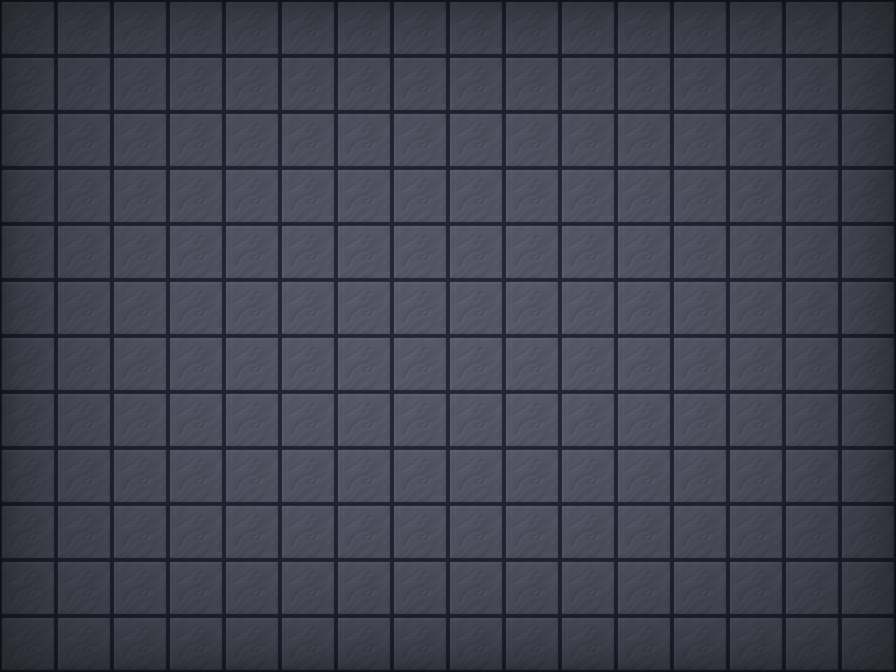
Reproduce this pattern procedurally as a Shadertoy shader.

```glsl
// Wall of square slate tiles, 16 by 12, with scratched relief, dark joints and a vignette.

float hash(vec2 p) {
    p = fract(p * vec2(0.1031, 0.1137));
    p += dot(p, p.yx + 33.3);
    return fract((p.x + p.y) * p.x * 7.13);
}

float noise(vec2 p) {
    vec2 i = floor(p), f = fract(p);
    f = f * f * (3.0 - 2.0 * f);
    return mix(mix(hash(i), hash(i + vec2(1, 0)), f.x),
               mix(hash(i + vec2(0, 1)), hash(i + vec2(1, 1)), f.x), f.y);
}

vec2 rotate(vec2 p, float angle) {
    float c = cos(angle), s = sin(angle);
    return vec2(c * p.x + s * p.y, c * p.y - s * p.x);
}

// Soft groove along the rim of an ellipse; p is already centred and turned.
float rimGroove(vec2 p, vec2 radii) {
    float d = abs(length(p / radii) - 1.0) * min(radii.x, radii.y);
    return exp(-d * d / 0.0004);
}

// Surface height of one tile, p in 0..1.
float tileHeight(vec2 p) {
    // Diagonal brush strokes, strongest at the lower right
    vec2 warp = vec2(noise(p * 5.0), noise(p * 5.0 + 17.0)) - 0.5;
    vec2 along = rotate(p + 0.06 * warp, 0.72);
    float strokes = noise(along * vec2(3.5, 19.0) + 4.0);
    float h = strokes * mix(0.25, 0.75, smoothstep(-0.4, 0.5, p.x - p.y));
    h += 0.35 * noise(p * 6.0 + 9.0);

    // Open arch and a small slanted loop
    vec2 arch = rotate(p - vec2(0.41, 0.38), 0.65);
    h -= 0.5 * rimGroove(arch, vec2(0.2, 0.1)) * smoothstep(-0.03, 0.04, arch.y);
    h -= 0.65 * rimGroove(rotate(p - vec2(0.58, 0.42), 0.6), vec2(0.075, 0.04));

    // Short chips across the upper half
    for (int i = 0; i < 6; i++) {
        float k = float(i);
        vec2 centre = vec2(0.2 + 0.075 * k, 0.71 + 0.22 * (hash(vec2(k, 7.0)) - 0.5));
        vec2 q = rotate(p - centre, 1.6 * hash(vec2(k, 3.0)) - 0.4);
        h -= 0.6 * exp(-dot(q * q, vec2(450.0, 2200.0)));
    }
    return h;
}

void mainImage(out vec4 fragColor, in vec2 fragCoord) {
    vec2 uv = fragCoord / iResolution.xy;
    vec2 p = fract(uv * vec2(16.0, 12.0));
    float pixel = 12.0 / iResolution.y;

    // Tile face with slightly rounded corners
    vec2 q = abs(p - 0.5) - 0.452;
    float edge = length(max(q, 0.0)) + min(max(q.x, q.y), 0.0) - 0.016;
    float face = 1.0 - smoothstep(-0.5 * pixel, 0.5 * pixel, edge);

    // Relief lit from the upper left
    float relief = tileHeight(p) - tileHeight(p + vec2(-0.025, 0.025));
    float shade = 1.0 + 0.17 * clamp(relief, -0.7, 0.7);
    shade += 0.07 * (noise(p * 3.0 + 2.0) - 0.5);

    // Bright bevel on the top and left, a darker one on the bottom and right
    float rim = smoothstep(-0.07, -0.01, edge);
    shade += 0.07 * rim * sign(p.y - p.x);
    shade += 0.05 * exp(-pow((p.x - 0.13) / 0.025, 2.0)) * smoothstep(0.1, 0.4, p.y);

    vec3 slate = vec3(0.325, 0.333, 0.393) * shade;
    vec3 joint = vec3(0.135, 0.138, 0.200);
    vec3 color = mix(joint, slate, face);

    // Vignette towards every border
    vec2 v = 4.0 * uv * (1.0 - uv);
    color *= mix(0.42, 1.02, pow(v.x * v.y, 0.35));

    fragColor = vec4(color, 1.0);
}
```
